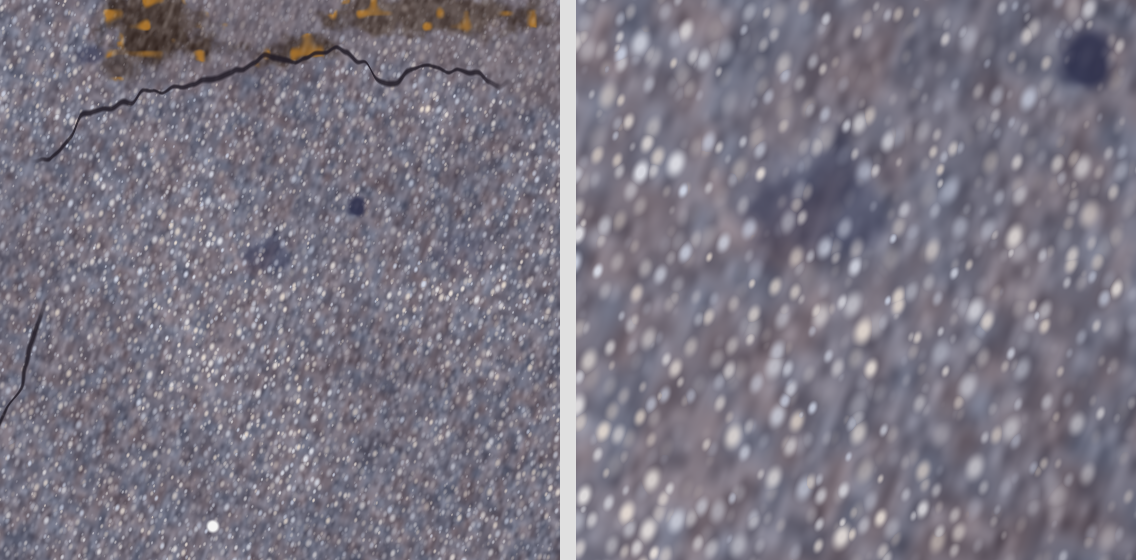
Left, the full canvas; right, a detail of the centre.
Reproduce this texture procedurally as a Shadertoy shader.

```glsl
// Weathered grey-violet asphalt with bright slanted grains, thin cracks and rusty stains.
#define BASE_COLOR   vec3(0.437, 0.422, 0.476)
#define GRAIN_COLOR  vec3(0.86, 0.85, 0.86)
#define CRACK_COLOR  vec3(0.13, 0.11, 0.15)
#define STAIN_COLOR  vec3(0.27, 0.215, 0.19)
#define RUST_COLOR   vec3(0.74, 0.50, 0.17)
#define TAR_COLOR    vec3(0.17, 0.18, 0.29)
#define GRAIN_CELLS  vec2(78.0, 50.0)
#define GRAIN_TILT   0.36
#define MOTTLE       0.30
#define CRACK_WIDTH  0.0035

float hash(vec2 p) {
    vec3 q = fract(p.xyx * 0.1031);
    q += dot(q, q.yzx + 33.33);
    return fract((q.x + q.y) * q.z);
}

float noise(vec2 p) {
    vec2 i = floor(p), f = fract(p);
    f = f * f * (3.0 - 2.0 * f);
    return mix(mix(hash(i), hash(i + vec2(1, 0)), f.x),
               mix(hash(i + vec2(0, 1)), hash(i + vec2(1, 1)), f.x), f.y);
}

float fbm(vec2 p) {
    float sum = 0.0, amp = 0.5;
    for (int i = 0; i < 4; i++) {
        sum += amp * noise(p);
        p = p * 2.03 + 17.3;
        amp *= 0.5;
    }
    return sum / 0.9375;
}

// Soft bright grains: x is brightness, y is a random tint of the brightest one.
vec2 grains(vec2 p, float seed) {
    vec2 cell = floor(p), best = vec2(0.0, 0.5);
    for (int y = -1; y <= 1; y++)
    for (int x = -1; x <= 1; x++) {
        vec2 id = cell + vec2(x, y) + seed;
        vec2 center = id - seed + vec2(hash(id), hash(id + 41.7));
        float size = mix(0.26, 0.60, hash(id + 83.1));
        float strength = pow(hash(id + 127.9), 2.2);
        float light = strength * smoothstep(size, size * 0.15, length(p - center));
        if (light > best.x) best = vec2(light, hash(id + 201.3));
    }
    return best;
}

// One inside the ellipse, fading to zero around a ragged rim.
float blob(vec2 p, vec2 center, vec2 radius, float rag) {
    return smoothstep(1.25, 0.6, length((p - center) / radius) + rag);
}

// Thin line of varying width; d is the offset across it, t runs along it.
float crack(float d, float t, float start, float end) {
    float width = CRACK_WIDTH * mix(0.25, 1.5, noise(vec2(t * 32.0, 3.0)));
    float ends = smoothstep(start, start + 0.04, t) * smoothstep(end, end - 0.08, t);
    return ends * smoothstep(width + 0.0025, width * 0.3, abs(d));
}

void mainImage(out vec4 fragColor, in vec2 fragCoord) {
    vec2 uv = fragCoord / iResolution.xy;
    float c = cos(GRAIN_TILT), s = sin(GRAIN_TILT);
    vec2 slanted = vec2(c * uv.x - s * uv.y, s * uv.x + c * uv.y) + 2.0;
    float rag = (fbm(uv * 24.0) - 0.5) * 1.5;

    // Mottled ground with faint colour drift
    float broad = fbm(uv * 6.0 + 9.0) - 0.5;
    float fine = noise(slanted * vec2(150.0, 85.0)) - 0.5;
    float medium = noise(slanted * vec2(75.0, 46.0) + 31.0) - 0.5;
    float hue = noise(slanted * vec2(62.0, 45.0) + 70.0) - 0.5;
    vec3 color = BASE_COLOR + MOTTLE * (0.55 * fine + 0.30 * medium + 0.30 * broad);
    color += hue * vec3(0.05, -0.01, -0.05);

    // Soft bluish patches and small tar spots
    float tar = 0.55 * blob(uv, vec2(0.47, 0.535), vec2(0.045, 0.04), rag);
    tar = max(tar, 0.25 * blob(uv, vec2(0.82, 0.55), vec2(0.05, 0.045), rag));
    tar = max(tar, 0.60 * blob(uv, vec2(0.165, 0.90), vec2(0.025, 0.016), rag));
    tar = max(tar, blob(uv, vec2(0.64, 0.63), vec2(0.018, 0.019), rag));
    color = mix(color, TAR_COLOR, tar * 0.85);

    // Rusty stains along the top and the worn ground around them
    float arch = 0.885 - 0.62 * (uv.x - 0.58) * (uv.x - 0.58);
    float worn = smoothstep(-0.01, 0.04, uv.y - arch) * smoothstep(0.16, 0.30, uv.x);
    float stain = blob(uv, vec2(0.28, 0.965), vec2(0.085, 0.085), rag);
    stain = max(stain, 0.7 * blob(uv, vec2(0.215, 0.88), vec2(0.04, 0.035), rag));
    stain = max(stain, 0.8 * blob(uv, vec2(0.54, 0.912), vec2(0.09, 0.027), rag));
    stain = max(stain, 0.9 * blob(uv, vec2(0.79, 0.972), vec2(0.19, 0.038), rag));
    color = mix(color, vec3(0.46, 0.42, 0.45) + 0.12 * fine, 0.6 * worn);
    color = mix(color, STAIN_COLOR + 0.16 * fine + 0.20 * broad, stain * 0.88);
    float rust = smoothstep(0.66, 0.92, noise(uv * 42.0 + 5.0)) * smoothstep(0.1, 0.6, stain);
    color = mix(color, RUST_COLOR, rust * 0.8);

    // Two layers of grains, sparser on stains, tar and worn ground
    vec2 coarse = grains(slanted * GRAIN_CELLS, 0.0);
    vec2 small = grains(slanted * GRAIN_CELLS * 1.35, 300.0);
    vec2 grain = coarse.x > small.x * 0.75 ? coarse : vec2(small.x * 0.75, small.y);
    float density = clamp(0.85 + 1.1 * broad, 0.4, 1.1);
    density *= (1.0 - 0.8 * stain) * (1.0 - 0.75 * tar) * (1.0 - 0.45 * worn);
    vec3 tint = (grain.y - 0.5) * vec3(0.10, 0.02, -0.10);
    color = mix(color, GRAIN_COLOR + tint, clamp(grain.x * density, 0.0, 1.0));
    color = mix(color, vec3(0.96), smoothstep(0.014, 0.007, length(uv - vec2(0.38, 0.06))));

    // Long arching crack and a short steep one at the left
    float wander = 0.06 * (noise(vec2(uv.x * 13.0, 1.0)) - 0.5)
                 + 0.022 * (noise(vec2(uv.x * 55.0, 8.0)) - 0.5);
    float line = crack((uv.y - arch - wander) * 0.8, uv.x, 0.05, 0.93);
    float lean = 0.42 * (uv.y - 0.24) + 0.026 * (noise(vec2(uv.y * 26.0, 5.0)) - 0.5);
    line = max(line, crack(uv.x - lean, uv.y, 0.20, 0.49));
    color = mix(color, CRACK_COLOR, line * 0.85);

    fragColor = vec4(clamp(color, 0.0, 1.0), 1.0);
}
```
